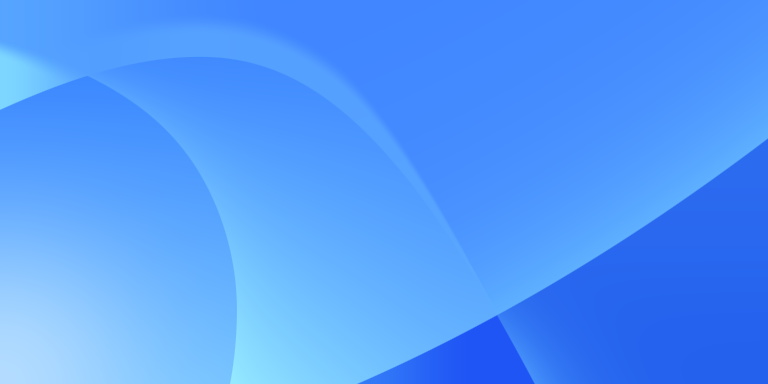
This background is drawn by a Shadertoy shader. Its source:

```glsl
// Height of the large arch
float archHeight(float x) {
    float u = x - 0.521;
    float left = u * u * (0.66 + 0.29 * u);
    float right = u * u * (0.792 + 0.847 * u - 0.538 * u * u);
    return 0.852 - (u < 0.0 ? left : right);
}

// Height of the rising lower edge
float slopeHeight(float x) {
    float v = x - 0.93;
    return v * (0.437 + 0.15 * v);
}

// Horizontal reach of the left panel
float panelReach(float y) {
    float w = y - 0.193;
    float bend = w < 0.0 ? 0.48 : 0.73 + 2.3 * w * w * w * w;
    return 0.617 - bend * w * w;
}

// Antialiased coverage of the positive side
float cover(float f) {
    return clamp(0.5 + f / max(fwidth(f), 1e-5), 0.0, 1.0);
}

void mainImage(out vec4 fragColor, in vec2 fragCoord) {
    vec2 p = fragCoord / iResolution.xy * vec2(2.0, 1.0);
    float arch = p.y - archHeight(p.x);
    float slope = p.y - slopeHeight(p.x);
    float panel = p.x - panelReach(p.y);

    // Sky, lighter above the slope and toward the left
    vec3 sky = mix(vec3(0.25, 0.52, 1.0), vec3(0.37, 0.69, 1.0),
                   exp(-3.5 * max(slope, 0.0)));
    sky = mix(sky, vec3(0.34, 0.65, 1.0), smoothstep(0.75, -0.1, p.x));

    // Soft translucent band outside the arch
    float thickness = 0.005 + 0.1 * smoothstep(1.35, 0.85, p.x);
    float band = smoothstep(1.1, 0.55, arch / thickness);
    band *= smoothstep(0.05, 0.55, p.x);
    sky = mix(sky, vec3(0.37, 0.68, 1.0), 0.65 * band);

    // Bright wedge at the left edge
    vec3 wedge = mix(vec3(0.49, 0.84, 1.0), vec3(0.38, 0.69, 1.0),
                     smoothstep(0.0, 0.23, p.x));
    sky = mix(sky, wedge, smoothstep(0.03, -0.12, panel));

    // Sheet beneath the arch, glowing along the panel
    float depth = pow(clamp(1.0 - p.y / 0.85, 0.0, 1.0), 1.2);
    depth *= 1.0 - 0.4 * smoothstep(0.6, 1.3, p.x);
    vec3 sheet = mix(vec3(0.25, 0.54, 1.0), vec3(0.52, 0.84, 1.0), depth);
    sheet += vec3(0.07, 0.08, 0.0) * exp(-max(panel, 0.0) / 0.12);

    // Left panel with a pale lower corner
    vec3 inner = mix(vec3(0.23, 0.53, 1.0), vec3(0.45, 0.76, 1.0),
                     clamp(1.0 - p.y / 0.8, 0.0, 1.0));
    float corner = exp(-dot(p, p) * 7.0);
    inner = mix(inner, vec3(0.70, 0.86, 1.0), corner);
    sheet = mix(inner, sheet, cover(panel));

    // Dark ground on either side of the arch
    vec3 nearGround = mix(vec3(0.20, 0.48, 0.97), vec3(0.12, 0.33, 0.96),
                          smoothstep(0.93, 1.25, p.x));
    vec3 farGround = mix(vec3(0.14, 0.38, 0.93), vec3(0.17, 0.42, 0.94),
                         smoothstep(0.0, 0.6, p.y));
    float glow = exp(-max(arch, 0.0) / 0.2) * smoothstep(0.4, 0.0, p.y);
    farGround = mix(farGround, vec3(0.32, 0.64, 1.0), 0.75 * glow);

    // Layers
    float outside = cover(arch);
    vec3 upper = mix(sheet, sky, outside);
    vec3 ground = mix(nearGround, farGround, outside);
    fragColor = vec4(mix(ground, upper, cover(slope)), 1.0);
}
```
